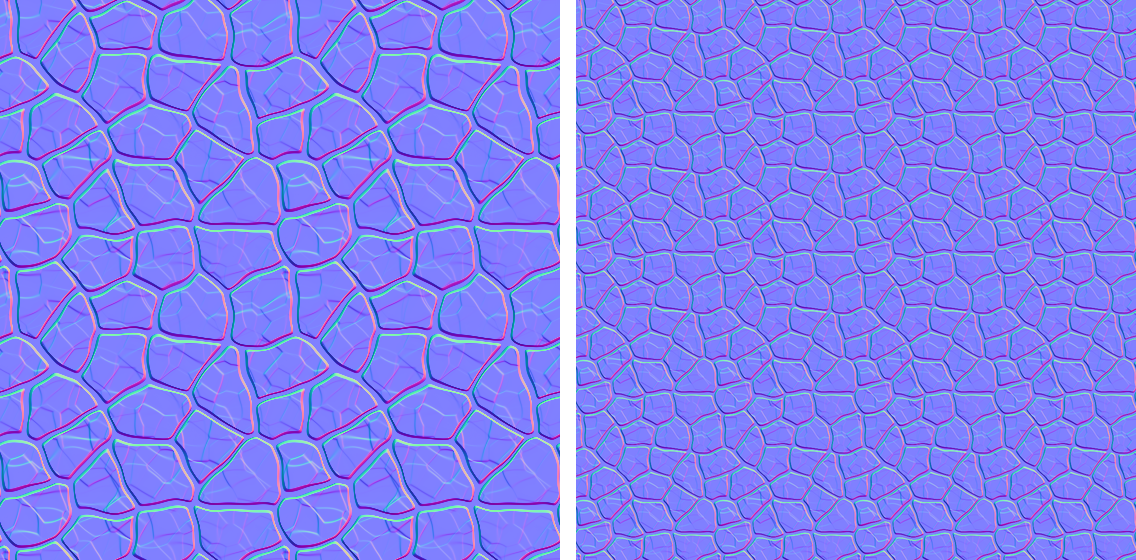
Left: one tile. Right: repeated 2 by 2.
A WebGL 2 fragment shader for this texture map:

```glsl
#version 300 es
precision highp float;
// Tangent-space normal map of cracked stone: raised plates split by flat gaps,
// their tops broken into faint facets. Heights come from cellular noise on
// skewed wrapping lattices; finite differences turn them into normals.

#define TILES 2.0          // repeats across the canvas
#define JITTER 0.7         // irregularity of the cells
#define GAP 0.0035         // least half width of the gaps, in tiles
#define GAP_SPREAD 0.007   // extra half width, random per border
#define BEVEL 0.0075       // width of the plate rims
#define PLATE_HEIGHT 0.021
#define FACET_HEIGHT 0.0068
#define FACET_SHARPNESS 430.0
#define CORNER_SHARPNESS 210.0
#define SAMPLE_STEP 0.0027 // finite difference span, in tiles

uniform vec2 u_resolution;
out vec4 fragColor;

const float TAU = 6.2831853;

// Integer lattices: each column is one tile side measured in cells.
const mat2 PLATES = mat2(4, -2, 1, 5);
const mat2 FACETS_TALL = mat2(12, 3, -4, 8);
const mat2 FACETS_WIDE = mat2(5, -4, 7, 16);

vec3 hash3(vec2 cell) {
    vec3 s = vec3(dot(cell, vec2(127.1, 311.7)),
                  dot(cell, vec2(269.5, 183.3)),
                  dot(cell, vec2(419.2, 371.9)));
    return fract(sin(s + 1.7) * 43758.55);
}

// Random values of a cell, equal for all cells a whole tile apart.
vec3 cellRandom(vec2 cell, mat2 lattice, mat2 toTile) {
    return hash3(cell - lattice * floor(toTile * cell + 0.004));
}

// Offset in tile units from p to the site of a cell.
vec2 siteOffset(vec2 p, vec2 cell, vec3 rnd, mat2 toTile) {
    return toTile * (cell + 0.5 + JITTER * (rnd.xy - 0.5)) - p;
}

// Periodic bending of straight cell borders.
vec2 bend(vec2 p, float phase) {
    vec2 slow = sin(TAU * (vec2(2, 3) * p.yx + vec2(1, -1) * p + phase));
    vec2 fast = sin(TAU * (vec2(7, 6) * p.yx + vec2(-2, 3) * p + phase * 2.3));
    return p + 0.012 * slow + 0.004 * fast;
}

// x: rounded distance to the plate border, y: random value of the plate.
vec2 plate(vec2 p) {
    mat2 toTile = inverse(PLATES);
    vec2 base = floor(PLATES * p), home = base, nearest = vec2(0);
    float best = 1e3, id = 0.0;
    for (int j = -2; j <= 2; j++)
    for (int i = -2; i <= 2; i++) {
        vec2 cell = base + vec2(i, j);
        vec3 rnd = cellRandom(cell, PLATES, toTile);
        vec2 site = siteOffset(p, cell, rnd, toTile);
        float d = dot(site, site);
        if (d < best) { best = d; nearest = site; home = cell; id = rnd.z; }
    }
    float sum = 1e-30;
    for (int j = -2; j <= 2; j++)
    for (int i = -2; i <= 2; i++) {
        if (i == 0 && j == 0) continue;
        vec2 cell = home + vec2(i, j);
        vec3 rnd = cellRandom(cell, PLATES, toTile);
        vec2 site = siteOffset(p, cell, rnd, toTile);
        float border = dot(0.5 * (nearest + site), normalize(site - nearest));
        border -= GAP_SPREAD * fract(id + rnd.z);
        sum += exp(-CORNER_SHARPNESS * border);
    }
    return vec2(-log(sum) / CORNER_SHARPNESS, id);
}

// Random level per cell, blended over a thin crease.
float facets(vec2 p, mat2 lattice) {
    mat2 toTile = inverse(lattice);
    vec2 base = floor(lattice * p);
    float level = 0.0, total = 1e-35;
    for (int j = -2; j <= 2; j++)
    for (int i = -2; i <= 2; i++) {
        vec2 cell = base + vec2(i, j);
        vec3 rnd = cellRandom(cell, lattice, toTile);
        float w = exp(-FACET_SHARPNESS * length(siteOffset(p, cell, rnd, toTile)));
        level += w * rnd.z;
        total += w;
    }
    return level / total;
}

float height(vec2 p) {
    vec2 stone = plate(bend(p, 0.13));
    float vary = 0.5 + 0.5 * sin(TAU * (3.0 * p.x + 2.0 * p.y) + 2.0 * sin(TAU * 4.0 * p.y));
    float top = smoothstep(GAP, GAP + BEVEL * mix(1.35, 0.75, vary), stone.x);
    float relief = facets(bend(p, 0.41), FACETS_TALL) + facets(bend(p, 0.77), FACETS_WIDE) - 1.0;
    float strength = mix(0.5, 1.2, stone.y) * top;
    return top * PLATE_HEIGHT + FACET_HEIGHT * strength * relief;
}

void main() {
    vec2 p = gl_FragCoord.xy / u_resolution * TILES;
    float here = height(p);
    vec2 slope = vec2(height(p + vec2(SAMPLE_STEP, 0)),
                      height(p + vec2(0, SAMPLE_STEP))) - here;
    vec3 normal = normalize(vec3(-slope / SAMPLE_STEP, 1.0));
    fragColor = vec4(0.5 + 0.5 * normal, 1.0);
}
```
